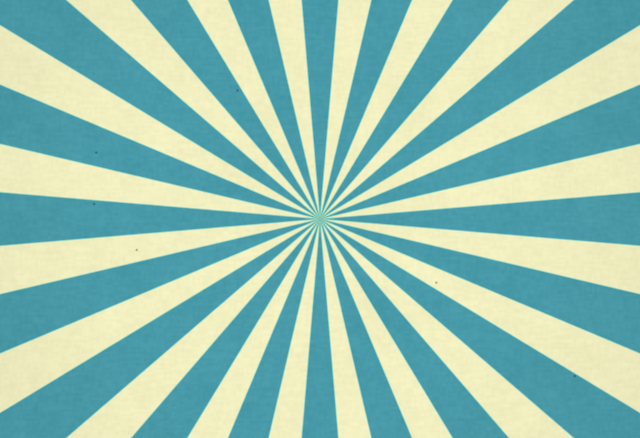
Reproduce this background procedurally as a Shadertoy shader.

```glsl
// Retro sunburst: twenty cream rays on teal, printed on lightly worn paper.

const float PI = 3.14159265;

float hash(vec2 p) {
    p = fract(p * vec2(0.1031, 0.1137));
    p += dot(p, p.yx + 33.33);
    return fract((p.x + p.y) * p.x * 7.31 + p.y * 3.17);
}

float valueNoise(vec2 p) {
    vec2 cell = floor(p), f = fract(p);
    f = f * f * (3.0 - 2.0 * f);
    float low = mix(hash(cell), hash(cell + vec2(1, 0)), f.x);
    float high = mix(hash(cell + vec2(0, 1)), hash(cell + vec2(1, 1)), f.x);
    return mix(low, high, f.y);
}

// Signed distance to the nearest ray edge, positive inside the cream.
float rayDistance(vec2 p) {
    float period = PI / 10.0;
    float angle = mod(atan(p.y, p.x), period) - 0.5 * period;
    return length(p) * sin(0.0735 - abs(angle));
}

// Fine weave and fibres, centred on zero.
float paperGrain(vec2 p) {
    vec2 q = p + 20.0;
    float weave = valueNoise(q * vec2(170.0, 90.0)) + valueNoise(q * vec2(60.0, 190.0));
    float blotches = valueNoise(q * 9.0) + valueNoise(q * 25.0);
    return 0.020 * (weave - 1.0) + 0.012 * (blotches - 1.0);
}

// Sparse round flecks, one candidate in each grid cell.
float flecks(vec2 p) {
    vec2 q = (p + 20.0) * 9.0;
    vec2 cell = floor(q);
    vec2 centre = 0.2 + 0.6 * vec2(hash(cell + 3.0), hash(cell + 71.0));
    float present = step(0.93, hash(cell + 19.0));
    return present * (1.0 - smoothstep(0.01, 0.04, length(fract(q) - centre)));
}

void mainImage(out vec4 fragColor, in vec2 fragCoord) {
    vec2 p = (fragCoord - 0.5 * iResolution.xy) / iResolution.y;
    float radius = length(p);
    vec3 teal = vec3(0.285, 0.600, 0.655);
    vec3 cream = vec3(0.942, 0.930, 0.750);

    // Rays with soft edges and a faint mint fringe
    float softness = max(0.003, 0.8 / iResolution.y);
    float ray = smoothstep(-softness, softness, rayDistance(p));
    vec3 color = mix(teal, cream, ray);
    color += vec3(0.0, 0.05, 0.04) * 4.0 * ray * (1.0 - ray);

    // Mint hub where the rays meet
    color = mix(color, vec3(0.47, 0.76, 0.66), 0.75 * exp(-radius * radius / 0.00035));

    // Paper wear
    color += paperGrain(p);
    color *= 1.0 - 0.25 * flecks(p);
    color *= 1.01 - 0.03 * smoothstep(0.4, 0.9, radius);

    fragColor = vec4(clamp(color, 0.0, 1.0), 1.0);
}
```
